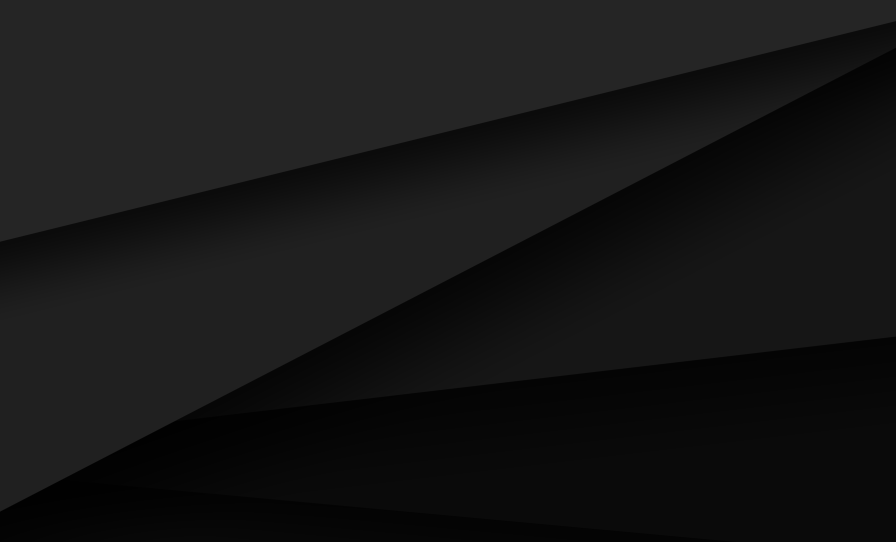
This background is drawn by a Shadertoy shader. Its source:

```glsl
// Dark overlapping paper sheets, each cut along a slanted straight edge.
// Sheets are stacked back to front; every one fills the area above its edge
// and casts a soft shadow on whatever lies below it.

const int SHEET_COUNT = 4;
const float BACK_TONE = 0.034;
const float SHADOW_LEAD = 0.2;  // part of the fade hidden under the sheet

// Edge height at the left and right sides, as fractions of the canvas height
const vec2 EDGES[SHEET_COUNT] = vec2[](
    vec2(0.125, -0.027), vec2(0.185, 0.379),
    vec2(0.056, 0.912), vec2(0.554, 0.961));

// Sheet grey, shadow brightness at the edge, shadow reach in canvas heights
const vec3 SHEETS[SHEET_COUNT] = vec3[](
    vec3(0.041, 0.35, 0.12), vec3(0.087, 0.35, 0.22),
    vec3(0.126, 0.20, 0.23), vec3(0.145, 0.27, 0.16));

// Signed distance to a slanted edge, positive above it
float edgeDistance(vec2 p, vec2 edge, float aspect) {
    float slope = (edge.y - edge.x) / aspect;
    return (p.y - edge.x - slope * p.x) / sqrt(1.0 + slope * slope);
}

// Brightness left by a sheet's shadow at a given depth below its edge
float shadowLight(float depth, float darkest, float reach) {
    return mix(darkest, 1.0, smoothstep(-SHADOW_LEAD * reach, reach, depth));
}

void mainImage(out vec4 fragColor, in vec2 fragCoord) {
    vec2 p = fragCoord / iResolution.y;
    float aspect = iResolution.x / iResolution.y;
    float pixel = 1.0 / iResolution.y;

    float tone = BACK_TONE;
    for (int i = 0; i < SHEET_COUNT; i++) {
        vec3 sheet = SHEETS[i];
        float d = edgeDistance(p, EDGES[i], aspect);

        // Shade the layers below, then lay the sheet over them
        tone *= shadowLight(-d, sheet.y, sheet.z);
        tone = mix(tone, sheet.x, smoothstep(-0.7 * pixel, 0.7 * pixel, d));
    }
    fragColor = vec4(vec3(tone), 1.0);
}
```
